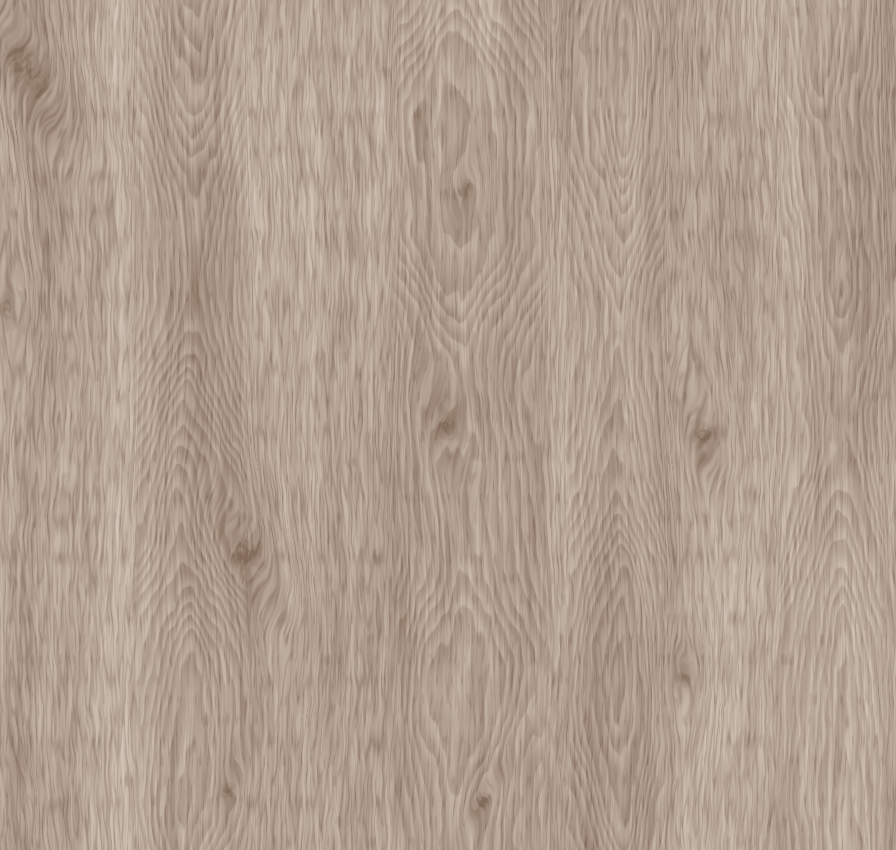
Give the GLSL for this texture, as a Shadertoy shader.

```glsl
// Pale taupe oak boards with long cathedral grain, fine fibres and small knots.
#define DARK_WOOD vec3(0.61, 0.53, 0.47)
#define LIGHT_WOOD vec3(0.77, 0.71, 0.655)
#define BOARD_WIDTH 0.15
#define RING_DENSITY 102.0
#define RING_CONTRAST 0.46
#define ARCH_DEPTH 0.19
#define FIBRE_DENSITY 310.0
#define FIBRE_CONTRAST 0.34
#define LINE_CONTRAST 0.36
#define KNOT_COUNT 9
#define KNOT_SIZE 0.024
#define MEAN_TONE 0.51

// Integer hash to the range 0..1
float hash(vec2 cell) {
    uvec2 q = uvec2(ivec2(cell)) * uvec2(1597334673u, 3812015801u);
    uint n = (q.x ^ q.y) * 1597334673u;
    n = (n ^ (n >> 15)) * 2246822519u;
    n ^= n >> 13;
    return float(n >> 8) / 16777216.0;
}

float corner(vec2 cell, vec2 offset) {
    float angle = 6.2832 * hash(cell);
    return dot(vec2(cos(angle), sin(angle)), offset);
}

// Gradient noise, about -0.7..0.7
float noise(vec2 p) {
    vec2 i = floor(p), f = p - i;
    vec2 u = f * f * f * (f * (f * 6.0 - 15.0) + 10.0);
    vec2 e = vec2(1.0, 0.0);
    return mix(mix(corner(i, f), corner(i + e.xy, f - e.xy), u.x),
               mix(corner(i + e.yx, f - e.yx), corner(i + e.xx, f - e.xx), u.x), u.y);
}

// Steepens noise so that streaks get crisp sides
float crisp(float n) {
    return n / (abs(n) + 0.25);
}

// Bends the grain around scattered knots; returns their darkness
float bendAroundKnots(inout vec2 p, float aspect) {
    vec2 start = p;
    float shade = 0.0;
    float rough = noise(start * vec2(80.0, 50.0)) + 0.6 * noise(start * vec2(190.0, 90.0));
    for (int i = 0; i < KNOT_COUNT; i++) {
        float k = float(i);
        vec2 centre = fract(0.5 + k * vec2(0.7549, 0.5698)) * vec2(aspect, 1.0);
        float pick = hash(vec2(k, 91.0));
        float radius = KNOT_SIZE * mix(0.35, 1.1, pick * pick);
        vec2 d = start - centre;
        d.x += d.y * (pick - 0.5);
        vec2 reach = d / (radius * vec2(2.0, 5.0));
        p.x -= d.x * 0.75 * exp(-dot(reach, reach));
        float r = length(d / vec2(0.8, 1.0)) / radius + rough * 0.9;
        float rings = 0.75 + 0.25 * sin(r * 9.0);
        shade += 0.65 * exp(-r * r * 1.4) * rings + 0.25 * exp(-dot(reach, reach) * 1.6);
    }
    return shade;
}

// Late wood darkens slowly, then ends on a crisp edge
float ringProfile(float phase) {
    float s = fract(phase), blur = fwidth(phase);
    float edge = clamp(blur, 0.12, 0.4);
    float profile = smoothstep(0.05, 0.85 - 0.5 * edge, s) * (1.0 - smoothstep(1.0 - edge, 1.0, s));
    return (profile - 0.45) * (1.0 - smoothstep(0.4, 0.85, blur));
}

void mainImage(out vec4 fragColor, in vec2 fragCoord) {
    vec2 uv = fragCoord / iResolution.y;
    float aspect = iResolution.x / iResolution.y;

    // Boards of uneven width, some straight grained and some arched
    float bump = (uv.x - 0.7) / 0.15;
    float board = (uv.x - 0.06 * exp(-bump * bump)) / BOARD_WIDTH;
    float id = floor(board);
    float across = fract(board) - 0.5;
    float kind = mod(id, 5.0);
    float margin = 1.0 - smoothstep(0.36, 0.5, abs(across));
    float arched = (kind == 0.0 || kind == 2.0) ? 0.0 : margin;

    // Gently warped grain coordinates
    vec2 grain = uv;
    float knots = bendAroundKnots(grain, aspect);
    grain.x += 0.018 * noise(uv * vec2(4.0, 2.2) + 3.7);
    grain.x += 0.0028 * noise(uv * vec2(26.0, 11.0) + 8.1);
    grain.x += mix(0.0022, 0.0008, arched) * noise(uv * vec2(60.0, 36.0) + 5.3);

    // Growth rings: a cone cut lengthwise, with its depth drifting along the board
    float side = across * BOARD_WIDTH + grain.x - uv.x;
    side += 0.035 * noise(vec2(uv.y * 1.9, id * 3.17 + 0.37));
    float depth = noise(vec2(uv.y * 1.7 + id * 3.3, id * 7.37 + 0.41))
                + 0.14 * noise(vec2(uv.y * 5.3, id * 5.71 + 0.63));
    float radius = sqrt(side * side + 0.00012) + depth * ARCH_DEPTH;
    float phase = radius * RING_DENSITY + 1.6 * noise(vec2(radius * 30.0, id * 2.3 + 0.5));
    phase += 0.9 * noise(uv * vec2(34.0, 9.0) + 2.6) + 0.35 * noise(uv * vec2(95.0, 30.0));
    float rings = ringProfile(phase) * arched;

    // Lengthwise fibres, the thin dark lines between them, and short pores
    float streak = mix(17.0, 9.0, arched);
    float coarse = crisp(noise(vec2(grain.x * FIBRE_DENSITY * 0.55, uv.y * streak * 0.6)));
    float fine = crisp(noise(vec2(grain.x * FIBRE_DENSITY, uv.y * streak) + 31.7));
    float cells = noise(vec2(grain.x * FIBRE_DENSITY * 0.5, uv.y * streak * 0.8) + 77.3);
    float lines = 1.0 - smoothstep(0.0, 0.2, abs(cells));
    float pores = smoothstep(0.15, 0.4, noise(vec2(grain.x * 330.0, uv.y * 42.0) + 63.1));

    // Broad drifts of tone
    float drift = noise(vec2(grain.x * 9.0, uv.y * 1.4) + 12.3)
                + 0.7 * noise(vec2(grain.x * 34.0, uv.y * 2.2) + 44.9);

    float tone = MEAN_TONE + 0.14 * (hash(vec2(id, 5.0)) - 0.5) * margin;
    tone -= RING_CONTRAST * rings;
    tone += FIBRE_CONTRAST * mix(1.1, 0.75, arched) * (0.6 * coarse + 0.8 * fine);
    tone -= LINE_CONTRAST * mix(1.1, 0.6, arched) * (lines - 0.38);
    tone += 0.46 * drift - 0.3 * (pores - 0.13) - knots;
    fragColor = vec4(mix(DARK_WOOD, LIGHT_WOOD, clamp(tone, -0.6, 1.35)), 1.0);
}
```
